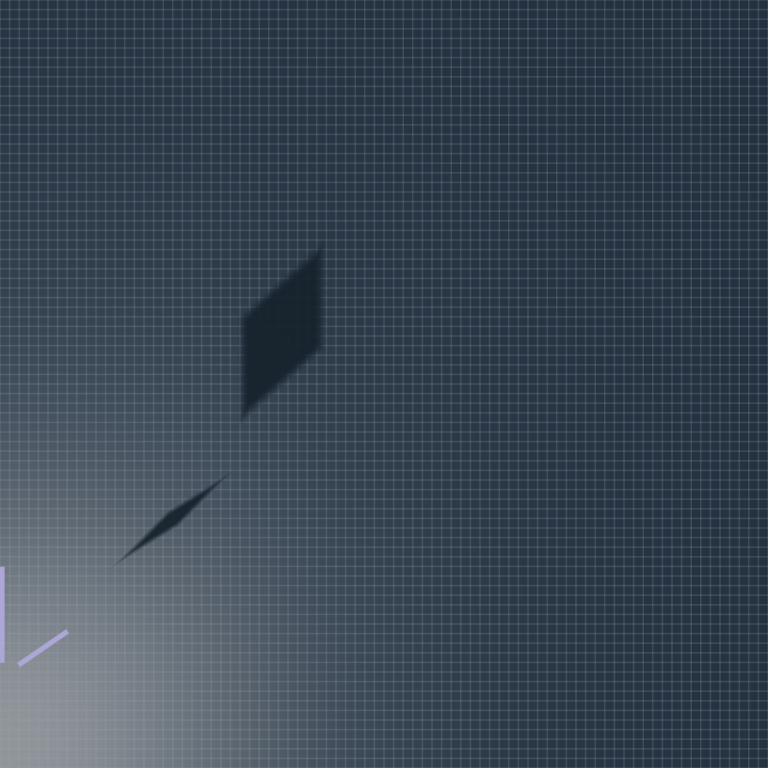
Write a WebGL 2 fragment shader that draws this background.

```glsl
#version 300 es
precision highp float;
// A slate field lit by a pale glow in the lower left corner, under a fine grid.
// Two soft dark parallelograms and two lavender strokes lie on top.
// Built from Gaussian falloffs, repeated lines and signed distances.

uniform vec2 u_resolution;
out vec4 outColor;

const vec3 SLATE = vec3(0.135, 0.187, 0.243);
const vec3 HAZE = vec3(0.210, 0.265, 0.325);
const vec3 GLOW = vec3(0.565, 0.585, 0.605);
const vec3 GRID = vec3(0.600, 0.660, 0.700);
const vec3 SHADOW = vec3(0.085, 0.133, 0.172);
const vec3 LAVENDER = vec3(0.675, 0.655, 0.845);
const float GRID_CELLS = 80.0;
const float GRID_HALF_WIDTH = 0.001;

float falloff(vec2 p, vec2 center, float radius) {
    vec2 d = (p - center) / radius;
    return exp(-dot(d, d));
}

float cross2(vec2 a, vec2 b) {
    return a.x * b.y - a.y * b.x;
}

// Distance to a parallelogram with half edges a and b around its center.
float parallelogram(vec2 p, vec2 center, vec2 a, vec2 b) {
    vec2 q = p - center;
    float area = abs(cross2(a, b));
    float acrossA = (abs(cross2(q, a)) - area) / length(a);
    float acrossB = (abs(cross2(q, b)) - area) / length(b);
    return max(acrossA, acrossB);
}

// Distance to a straight stroke with square ends.
float stroke(vec2 p, vec2 start, vec2 end, float halfWidth) {
    vec2 axis = normalize(end - start);
    vec2 q = p - 0.5 * (start + end);
    float along = abs(dot(q, axis)) - 0.5 * distance(start, end);
    float across = abs(cross2(q, axis)) - halfWidth;
    return max(along, across);
}

float softFill(float d, float blur) {
    return 1.0 - smoothstep(-blur, blur, d);
}

// Coverage of vertical and horizontal lines, summed so crossings are brighter.
float gridLines(vec2 p, float cells, float halfWidth, vec2 pixel) {
    vec2 d = abs(fract(p * cells + 0.5) - 0.5) / cells;
    vec2 line = clamp(0.5 + (halfWidth - d) / pixel, 0.0, 1.0);
    return line.x + line.y;
}

void main() {
    vec2 pixel = 1.0 / u_resolution;
    vec2 uv = gl_FragCoord.xy * pixel;
    float edge = max(pixel.x, pixel.y);

    // Wide haze, then the corner glow
    vec3 color = mix(SLATE, HAZE, falloff(uv, vec2(0.0, 0.20), 0.66));
    color = mix(color, GLOW, falloff(uv, vec2(0.0, 0.03), 0.345));

    // Fine grid
    float grid = gridLines(uv, GRID_CELLS, GRID_HALF_WIDTH, pixel);
    color = mix(color, GRID, 0.20 * grid);

    // Blurred dark panel and thin blade
    float panel = parallelogram(uv, vec2(0.367, 0.567), vec2(0.051, 0.045), vec2(0.0, 0.0645));
    float blade = parallelogram(uv, vec2(0.225, 0.3245), vec2(0.028, 0.0285), vec2(0.034, 0.021));
    color = mix(color, SHADOW, 0.93 * softFill(panel, 0.008));
    color = mix(color, SHADOW, 0.93 * softFill(blade, 0.004));

    // Lavender strokes
    float upright = stroke(uv, vec2(0.0, 0.137), vec2(0.0, 0.262), 0.006);
    float slanted = stroke(uv, vec2(0.024, 0.134), vec2(0.088, 0.178), 0.0033);
    color = mix(color, LAVENDER, softFill(min(upright, slanted), edge));

    outColor = vec4(color, 1.0);
}
```
